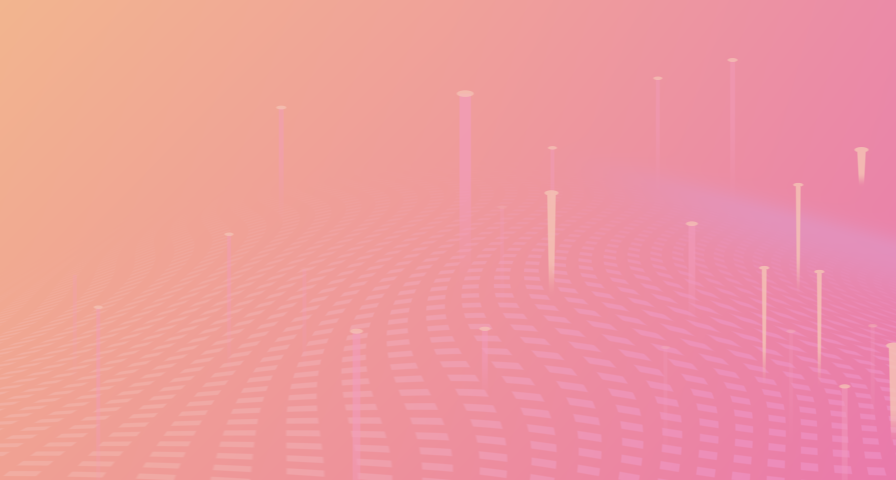
A Shadertoy shader for this background:

```glsl
const vec3 TOP_LEFT = vec3(0.95, 0.71, 0.56);
const vec3 TOP_MID = vec3(0.94, 0.635, 0.60);
const vec3 TOP_RIGHT = vec3(0.92, 0.545, 0.655);
const vec3 LOW_LEFT = vec3(0.94, 0.63, 0.575);
const vec3 LOW_MID = vec3(0.93, 0.555, 0.615);
const vec3 LOW_RIGHT = vec3(0.915, 0.475, 0.67);
const vec3 DOT_WARM = vec3(0.95, 0.73, 0.70);
const vec3 DOT_COOL = vec3(0.94, 0.60, 0.81);
const vec3 HAZE = vec3(0.87, 0.60, 0.79);
const vec3 PINK = vec3(0.95, 0.61, 0.74);
const vec3 CREAM = vec3(0.96, 0.77, 0.71);
const float ASPECT = 1.87;
const float COLUMN_DENSITY = 9.5;
const float ROW_DENSITY_LEFT = 27.0;
const float ROW_DENSITY_RIGHT = 17.0;
const vec2 DOT_HALF = vec2(0.26, 0.23);
const float DOT_STRENGTH = 0.48;
const int SCATTERED = 6;

// Focal pillars: x, top, foot, half width, in canvas heights
const vec4 TALL[11] = vec4[11](
    vec4(0.971, 0.805, 0.36, 0.012), vec4(0.744, 0.310, -0.25, 0.008),
    vec4(0.478, 0.512, 0.18, 0.004), vec4(0.587, 0.776, 0.52, 0.005),
    vec4(0.205, 0.360, -0.15, 0.004), vec4(1.373, 0.837, 0.58, 0.004),
    vec4(1.529, 0.875, 0.55, 0.005), vec4(1.444, 0.534, 0.30, 0.007),
    vec4(1.012, 0.315, 0.16, 0.006), vec4(1.763, 0.195, -0.12, 0.006),
    vec4(1.153, 0.692, 0.52, 0.004));
const vec4 BRIGHT[6] = vec4[6](
    vec4(1.151, 0.598, 0.38, 0.009), vec4(1.595, 0.442, 0.19, 0.005),
    vec4(1.666, 0.615, 0.38, 0.005), vec4(1.710, 0.434, 0.19, 0.005),
    vec4(1.866, 0.280, 0.07, 0.011), vec4(1.798, 0.688, 0.61, 0.009));

float hash(float n) {
    return fract(sin(n * 12.9898) * 43758.5453);
}

vec3 backdrop(float x, float y) {
    float left = clamp(x * 2.0, 0.0, 1.0);
    float right = clamp(x * 2.0 - 1.0, 0.0, 1.0);
    vec3 top = mix(mix(TOP_LEFT, TOP_MID, left), TOP_RIGHT, right);
    vec3 low = mix(mix(LOW_LEFT, LOW_MID, left), LOW_RIGHT, right);
    return mix(low, top, y);
}

// Smoothed stripe that settles to its mean when too fine to resolve
float stripe(float t, float halfWidth) {
    float w = fwidth(t);
    float edge = clamp(w * 0.8, 0.03, 0.25);
    float d = abs(fract(t) - 0.5);
    float s = 1.0 - smoothstep(halfWidth - edge, halfWidth + edge, d);
    return mix(s, 2.0 * halfWidth, smoothstep(0.4, 0.9, w));
}

// Dotted, rolling ground seen in perspective
float ground(vec2 p) {
    float horizon = 0.69 - 0.25 * (p.x - 0.95) * (p.x - 0.95);
    float crest = mix(0.62, horizon, smoothstep(0.0, 0.5, p.y));
    float depth = max(crest - p.y, 0.0);
    float sway = 0.085 * sin(4.5 * log(depth + 0.08) + 3.0 * p.x);
    float across = p.x - 1.1 - sway;
    across += 0.12 * across * across;
    float column = COLUMN_DENSITY * across / (depth + 0.35);
    float density = mix(ROW_DENSITY_LEFT, ROW_DENSITY_RIGHT, smoothstep(0.0, 1.5, p.x));
    float tilt = 2.5 * smoothstep(0.9, 1.9, p.x);
    float row = density * log((depth + 0.03) / 0.5) - tilt;
    float fade = smoothstep(0.0, 0.3, depth);
    return stripe(column, DOT_HALF.x) * stripe(row, DOT_HALF.y) * fade;
}

// Fading shaft (x) and elliptical cap (y)
vec2 pillar(vec2 p, vec4 shape, float flare) {
    float px = 1.0 / iResolution.y;
    float dx = abs(p.x - shape.x);
    float along = (p.y - shape.z) / (shape.y - shape.z);
    float halfWidth = shape.w * mix(1.0, 0.55 + 0.45 * along, flare);
    float shaft = 1.0 - smoothstep(halfWidth - px, halfWidth + px, dx);
    shaft *= smoothstep(0.0, mix(0.7, 0.4, flare), along);
    shaft *= 1.0 - smoothstep(shape.y - px, shape.y + px, p.y);
    float capWidth = shape.w * 1.05 + 0.004;
    vec2 q = vec2(dx, (p.y - shape.y) * 2.6);
    float cap = 1.0 - smoothstep(capWidth - px, capWidth + 2.0 * px, length(q));
    return vec2(shaft, cap);
}

void mainImage(out vec4 fragColor, in vec2 fragCoord) {
    vec2 uv = fragCoord / iResolution.xy;
    vec2 p = vec2(uv.x * ASPECT, uv.y);
    vec3 color = backdrop(uv.x, uv.y);

    // Violet haze along the right ridge
    float ridge = 0.63 - 0.27 * (p.x - 1.3);
    float above = p.y - ridge;
    float spread = above > 0.0 ? 0.035 : 0.09;
    float haze = exp(-above * above / (spread * spread));
    haze *= smoothstep(1.1, 1.65, p.x);
    color = mix(color, HAZE, 0.55 * haze);

    // Ground dots
    vec3 dotColor = mix(DOT_WARM, DOT_COOL, smoothstep(0.1, 0.9, uv.x));
    color = mix(color, dotColor, DOT_STRENGTH * ground(p));

    // Faint scattered pillars, denser to the right
    for (int i = 0; i < SCATTERED; i++) {
        float t = (float(i) + 0.3) / float(SCATTERED);
        float x = ASPECT * (1.0 - pow(1.0 - t, 1.7));
        float top = mix(0.15, 0.68, hash(float(i) + 3.0));
        vec2 m = pillar(p, vec4(x, top, top - 0.25, 0.004), 0.0);
        color = mix(color, PINK, 0.25 * m.x);
        color = mix(color, CREAM, 0.4 * t * m.y);
    }

    // Focal pillars, clearer where they are nearer or wider
    for (int i = 0; i < TALL.length(); i++) {
        vec2 m = pillar(p, TALL[i], 0.0);
        float strength = clamp(TALL[i].w * 40.0 + 0.25, 0.4, 0.65);
        color = mix(color, PINK, strength * m.x);
        color = mix(color, CREAM, 0.7 * m.y);
    }
    for (int i = 0; i < BRIGHT.length(); i++) {
        vec2 m = pillar(p, BRIGHT[i], 1.0);
        color = mix(color, CREAM, 0.8 * max(m.x, m.y));
    }

    fragColor = vec4(color, 1.0);
}
```
